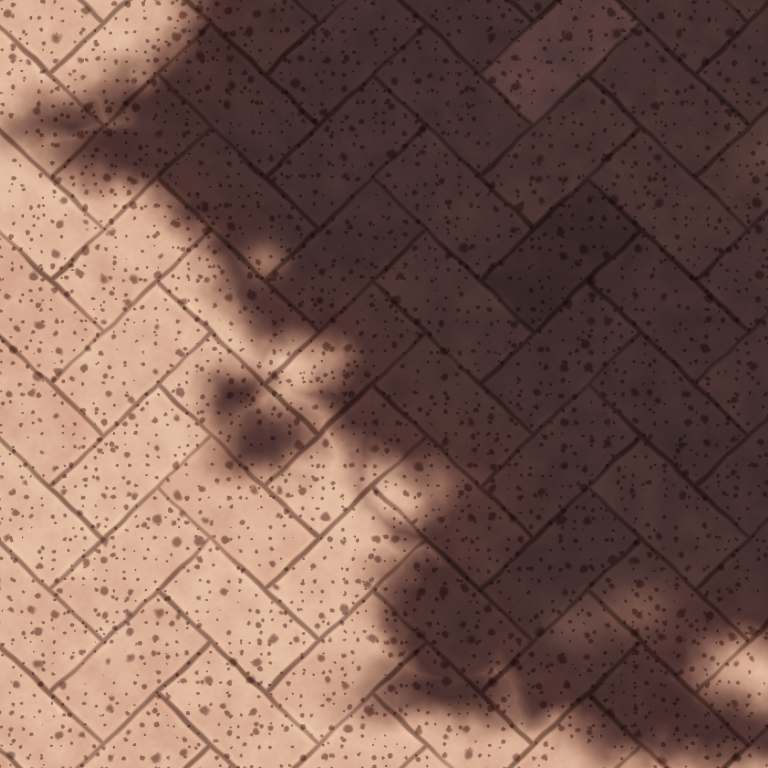
Give the GLSL for this texture, as a three.js fragment shader.

```glsl
varying vec2 vUv;

#define BRICK_ORIGIN vec2(0.065, 0.366)
#define BRICK_UNIT vec2(0.0700, 0.0671)
#define JOINT_WIDTH 0.022
#define PENUMBRA 0.034
#define LEAF_WARP 0.030
#define SUN_PALE vec3(0.895, 0.745, 0.640)
#define SUN_DEEP vec3(0.805, 0.610, 0.515)
#define SHADE_PALE vec3(0.310, 0.215, 0.207)
#define SHADE_DEEP vec3(0.235, 0.163, 0.165)

float hash(vec2 p) {
  vec3 q = fract(vec3(p.xyx) * 0.1031);
  q += dot(q, q.yzx + 33.33);
  return fract((q.x + q.y) * q.z);
}

float noise(vec2 p) {
  vec2 i = floor(p), f = fract(p);
  f = f * f * (3.0 - 2.0 * f);
  return mix(mix(hash(i), hash(i + vec2(1, 0)), f.x),
             mix(hash(i + vec2(0, 1)), hash(i + vec2(1, 1)), f.x), f.y);
}

float fbm(vec2 p) {
  float sum = 0.0, amp = 0.5;
  for (int i = 0; i < 4; i++) {
    sum += amp * noise(p);
    p = mat2(1.6, 1.2, -1.2, 1.6) * p + 7.3;
    amp *= 0.5;
  }
  return sum / 0.9375;
}

// Approximate signed distance, positive inside the ellipse
float blob(vec2 p, vec2 centre, vec2 radius) {
  return (1.0 - length((p - centre) / radius)) * min(radius.x, radius.y);
}

float glow(vec2 p, vec2 centre, vec2 radius) {
  vec2 q = (p - centre) / radius;
  return exp(-dot(q, q));
}

// Herringbone: xy = brick id, z = distance to the joint, w = orientation
vec4 herringbone(vec2 p) {
  vec2 q = (p - BRICK_ORIGIN) / BRICK_UNIT;
  q = 0.5 * vec2(q.x + q.y, q.x - q.y);
  vec2 cell = floor(q);
  float phase = mod(cell.x + cell.y, 4.0);
  float turned = step(1.5, phase);
  vec2 along = mix(vec2(1, 0), vec2(0, 1), turned);
  vec2 offset = along * (phase - 2.0 * turned);
  vec2 local = fract(q) + offset;
  vec2 edge = min(local, 1.0 + along - local);
  return vec4(cell - offset, min(edge.x, edge.y), turned);
}

// Foliage shadow, positive in the shade
float canopy(vec2 p) {
  float d = dot(p - vec2(0.33, 0.57), vec2(0.813, 0.582));
  d = min(d, p.y - 0.09 + 0.18 * (p.x - 0.51));
  // Sunlit bites
  d = min(d, -blob(p, vec2(0.08, 1.0), vec2(0.165, 0.13)));
  d = min(d, -blob(p, vec2(0.37, 0.515), vec2(0.055, 0.043)));
  d = min(d, -blob(p, vec2(0.52, 0.355), vec2(0.05, 0.038)));
  d = min(d, -blob(p, vec2(0.99, 0.125), vec2(0.065, 0.035)));
  // Leaf clusters
  d = max(d, blob(p, vec2(0.09, 0.843), vec2(0.075, 0.03)));
  d = max(d, blob(p, vec2(0.18, 0.805), vec2(0.11, 0.05)));
  d = max(d, blob(p, vec2(0.31, 0.475), vec2(0.038, 0.045)));
  d = max(d, blob(p, vec2(0.35, 0.425), vec2(0.058, 0.037)));
  d = max(d, blob(p, vec2(0.60, 0.19), vec2(0.10, 0.10)));
  d = max(d, blob(p, vec2(0.57, 0.245), vec2(0.065, 0.04)));
  d = max(d, blob(p, vec2(0.60, 0.10), vec2(0.11, 0.042)));
  return max(d, blob(p, vec2(0.86, 0.06), vec2(0.12, 0.042)));
}

// Dark pits, one at most in each cell
float pits(vec2 p) {
  float mask = 0.0;
  for (int i = 0; i < 3; i++) {
    float scale = 32.0 + 21.0 * float(i);
    vec2 q = p * scale + 13.7 * float(i), cell = floor(q);
    vec2 centre = 0.3 + 0.4 * vec2(hash(cell + 3.1), hash(cell + 8.7));
    float radius = mix(0.08, 0.22, hash(cell + 5.3));
    float dist = length(fract(q) - centre) + 0.14 * (noise(q * 5.0) - 0.5);
    float present = step(0.56, hash(cell + 1.9));
    mask = max(mask, present * (1.0 - smoothstep(radius * 0.4, radius + 0.06, dist)));
  }
  return mask;
}

void main() {
  vec2 p = vUv;
  vec2 wobble = vec2(noise(p * 40.0), noise(p * 40.0 + 9.0)) - 0.5;
  vec4 brick = herringbone(p + 0.0035 * wobble);
  float tone = hash(brick.xy + 40.0);
  float grain = fbm(p * 34.0 + tone * 20.0);
  float grit = noise(p * 210.0) - 0.5;

  // Sunlight through the leaves
  vec2 warp = vec2(fbm(p * 15.0), fbm(p * 15.0 + 31.0)) - 0.5;
  float shade = canopy(p + 2.0 * LEAF_WARP * warp);
  float light = 1.0 - smoothstep(-PENUMBRA, PENUMBRA, shade);
  float dapple = 0.55 * glow(p, vec2(0.345, 0.66), vec2(0.025, 0.022))
    + 0.28 * glow(p, vec2(0.83, 0.205), vec2(0.045, 0.035))
    + 0.20 * glow(p, vec2(0.75, 0.185), vec2(0.04, 0.03))
    + 0.20 * glow(p, vec2(0.58, 0.37), vec2(0.04, 0.025))
    + 0.10 * glow(p, vec2(1.0, 0.80), vec2(0.05, 0.04));
  light = clamp(light + dapple * (1.0 - light), 0.0, 1.0);

  // Clay, with one pale and one dark brick in the shade
  float clay = clamp(0.28 + 0.4 * tone + 0.9 * (grain - 0.5) + 0.15 * grit, 0.0, 1.0);
  vec3 sunny = mix(SUN_DEEP, SUN_PALE, clamp(clay + 0.18, 0.0, 1.0));
  vec3 shady = mix(SHADE_DEEP, SHADE_PALE, clay);
  float pale = 1.0 - step(0.5, distance(brick.xy, vec2(8, 0)));
  float dark = 1.0 - step(0.5, distance(brick.xy, vec2(6, 2)));
  shady *= 1.0 + 0.28 * pale - 0.20 * dark;
  shady += vec3(0.035, 0.010, 0.004) * (1.0 - smoothstep(0.0, 0.16, shade));
  vec3 color = mix(shady, sunny, light);
  color += vec3(0.06, 0.005, -0.02) * light * (1.0 - light) * 2.0;

  // Joints, worn edges and pits
  float wear = noise(p * 17.0 + 4.0);
  float width = JOINT_WIDTH * mix(0.6, 1.6, wear);
  float joint = 1.0 - smoothstep(width * 0.4, width + 0.025, brick.z);
  float rim = smoothstep(0.03, 0.06, brick.z) * (1.0 - smoothstep(0.06, 0.13, brick.z));
  color *= 1.0 + 0.05 * rim * noise(p * 25.0);
  color *= 1.0 - vec3(0.43, 0.50, 0.52) * joint * mix(0.45, 1.0, wear);
  color *= 1.0 - vec3(0.34, 0.42, 0.43) * pits(p);

  gl_FragColor = vec4(color, 1.0);
}
```
